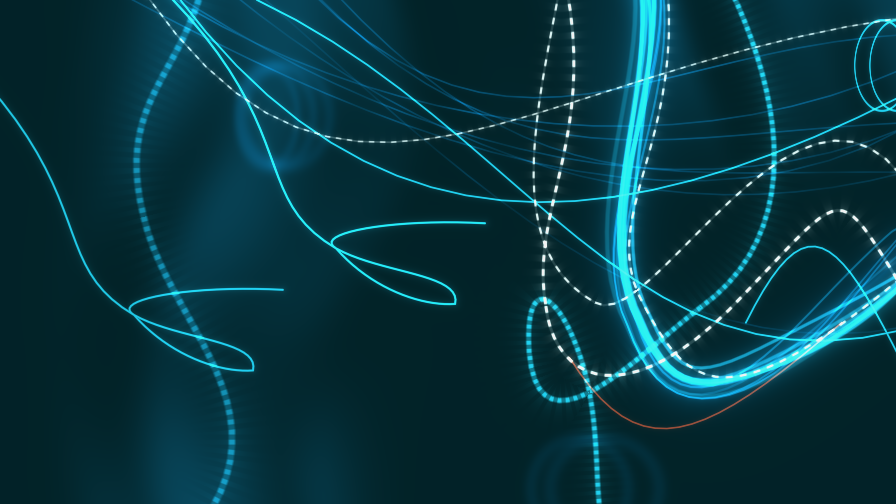
This background is drawn by a Shadertoy shader. Its source:

```glsl
// Long-exposure light trails: cyan loops, beaded ribbons and dashed white strands over dark teal haze.

float hash(vec2 p) {
    return fract(sin(dot(p, vec2(127.1, 311.7))) * 43758.5453);
}

float noise(vec2 p) {
    vec2 i = floor(p), f = fract(p);
    f = f * f * (3.0 - 2.0 * f);
    return mix(mix(hash(i), hash(i + vec2(1, 0)), f.x),
               mix(hash(i + vec2(0, 1)), hash(i + vec2(1, 1)), f.x), f.y);
}

// Cubic curve: x = signed distance, y = arc length at the nearest point
vec2 trail(vec2 p, vec2 a, vec2 b, vec2 c, vec2 d) {
    vec2 k1 = 3.0 * (b - a), k2 = 3.0 * (a - 2.0 * b + c), k3 = d - a + 3.0 * (b - c);
    vec2 best = vec2(9, 0), start = a;
    float run = 0.0;
    for (int i = 1; i <= 20; i++) {
        float t = float(i) / 20.0;
        vec2 end = a + t * (k1 + t * (k2 + t * k3));
        vec2 v = end - start, q = p - start;
        float h = clamp(dot(q, v) / dot(v, v), 0.0, 1.0);
        float dist = length(q - v * h), len = length(v);
        if (dist < abs(best.x))
            best = vec2(v.x * q.y < v.y * q.x ? -dist : dist, run + h * len);
        run += len;
        start = end;
    }
    return best;
}

vec2 nearer(vec2 a, vec2 b) {
    return abs(a.x) < abs(b.x) ? a : b;
}

// Soft-edged core with a tight glow
float stroke(float d, float w) {
    d = abs(d);
    return 1.0 - smoothstep(w * 0.4, w + 0.8 / iResolution.y, d) + 0.2 * exp(-d / (w * 3.0));
}

float dashes(float s, float period, float low) {
    return mix(low, 1.0, smoothstep(-0.5, 0.6, sin(6.2832 * s / period)));
}

void mainImage(out vec4 fragColor, in vec2 fragCoord) {
    vec2 p = fragCoord / iResolution.y;
    vec3 cyan = vec3(0.12, 0.68, 0.78), blue = vec3(0.03, 0.36, 0.58), white = vec3(0.85, 0.83, 0.80);

    // Teal haze with drawn-out vertical smoke
    float sway = 0.12 * sin(p.y * 4.0 + p.x * 2.0);
    float smoke = 0.6 * noise(vec2((p.x + sway) * 9.0, p.y * 1.6)) + 0.4 * noise(p * 3.0 + 7.0);
    float zone = exp(-pow((p.x - 0.45) / 0.3, 2.0)) + 0.8 * smoothstep(0.45, 1.1, p.y) * smoothstep(0.6, 1.3, p.x);
    vec3 col = mix(vec3(0.008, 0.135, 0.155), vec3(0.03, 0.27, 0.35), smoothstep(0.12, 0.8, smoke * zone + 0.12 * smoke));

    // Blurred ghost loops
    for (int i = 0; i < 5; i++) {
        float k = float(i);
        vec2 q = p - (i < 3 ? vec2(0.53 + 0.02 * k, 0.77) : vec2(1.0 + 0.05 * k, 0.03));
        float ring = length(q / vec2(0.06 + 0.012 * k, 0.1)) - 1.0;
        col += 0.12 * blue * exp(-ring * ring * 45.0);
    }

    // Faint fan of hair-thin strands sweeping down from the top
    for (int i = 0; i < 8; i++) {
        float h = hash(vec2(i, 3)), g = hash(vec2(i, 8));
        vec2 a = vec2(0.2 + 0.6 * h, 1.02), d = vec2(1.8, 0.3 + 0.7 * g);
        vec2 s = trail(p, a, a + vec2(0.4, -0.2 - 0.3 * h), d - vec2(0.5, 0.3 - 0.4 * h), d);
        col += (0.15 + 0.25 * g) * blue * stroke(s.x, 0.0012) * (0.4 + noise(p * 14.0));
    }

    // Blue ribbon of braided strands bent into a V
    vec2 s = nearer(trail(p, vec2(1.29, 1.02), vec2(1.31, 0.79), vec2(1.17, 0.54), vec2(1.26, 0.36)),
                    trail(p, vec2(1.26, 0.36), vec2(1.34, 0.14), vec2(1.48, 0.21), vec2(1.80, 0.50)));
    col += 0.45 * blue * exp(-abs(s.x) / 0.03);
    for (int i = 0; i < 10; i++) {
        float h = hash(vec2(i, 21)), g = hash(vec2(i, 34));
        float spread = 0.02 + 0.05 * h * smoothstep(1.2, 1.8, p.x);
        float offset = spread * sin(2.5 * p.x + 3.0 * p.y + 6.2832 * g) + 0.04 * (h - 0.4);
        col += mix(blue, cyan, g) * (0.2 + 0.5 * h) * stroke(s.x - offset, 0.0012 + 0.005 * g * g);
    }

    // Beaded ribbons: left wave, then right sweep closing in a knot
    s = nearer(trail(p, vec2(0.40, 1.02), vec2(0.35, 0.84), vec2(0.23, 0.79), vec2(0.285, 0.57)),
               trail(p, vec2(0.285, 0.57), vec2(0.33, 0.37), vec2(0.55, 0.21), vec2(0.42, -0.01)));
    col += 0.6 * mix(blue, cyan, 0.6) * stroke(s.x, 0.008) * dashes(s.y, 0.02, 0.45);
    s = nearer(trail(p, vec2(1.45, 1.02), vec2(1.55, 0.81), vec2(1.60, 0.54), vec2(1.39, 0.39)),
               trail(p, vec2(1.39, 0.39), vec2(1.27, 0.30), vec2(1.07, 0.08), vec2(1.05, 0.30)));
    s = nearer(s, trail(p, vec2(1.05, 0.30), vec2(1.04, 0.45), vec2(1.10, 0.43), vec2(1.145, 0.31)));
    s = nearer(s, trail(p, vec2(1.145, 0.31), vec2(1.19, 0.19), vec2(1.18, 0.07), vec2(1.19, -0.01)));
    col += 0.85 * cyan * stroke(s.x, 0.006) * dashes(s.y, 0.016, 0.5);

    // Dashed white strands
    s = nearer(trail(p, vec2(1.125, 1.02), vec2(1.18, 0.72), vec2(1.05, 0.58), vec2(1.083, 0.393)),
               trail(p, vec2(1.083, 0.393), vec2(1.10, 0.24), vec2(1.25, 0.17), vec2(1.48, 0.42)));
    s = nearer(s, trail(p, vec2(1.48, 0.42), vec2(1.68, 0.63), vec2(1.66, 0.64), vec2(1.79, 0.43)));
    col += white * stroke(s.x, 0.003) * dashes(s.y, 0.028, 0.15);
    s = nearer(trail(p, vec2(1.11, 1.02), vec2(1.06, 0.76), vec2(1.0, 0.50), vec2(1.18, 0.40)),
               trail(p, vec2(1.18, 0.40), vec2(1.29, 0.33), vec2(1.58, 0.92), vec2(1.79, 0.65)));
    s = nearer(s, trail(p, vec2(1.325, 1.02), vec2(1.35, 0.70), vec2(1.18, 0.56), vec2(1.28, 0.39)));
    s = nearer(s, trail(p, vec2(1.28, 0.39), vec2(1.37, 0.22), vec2(1.45, 0.17), vec2(1.79, 0.45)));
    col += 0.85 * white * stroke(s.x, 0.002) * dashes(s.y, 0.028, 0.15);

    // Long thin arcs and one ember-red thread
    s = trail(p, vec2(0.29, 1.01), vec2(0.69, 0.44), vec2(1.04, 0.86), vec2(1.79, 0.965));
    col += 0.7 * white * stroke(s.x, 0.0013) * dashes(s.y, 0.022, 0.3);
    s = nearer(trail(p, vec2(0.35, 1.01), vec2(0.74, 0.49), vec2(1.20, 0.51), vec2(1.79, 0.81)),
               trail(p, vec2(0.51, 1.0), vec2(1.04, 0.75), vec2(1.25, 0.21), vec2(1.79, 0.345)));
    s = nearer(s, trail(p, vec2(1.48, 0.36), vec2(1.60, 0.60), vec2(1.66, 0.54), vec2(1.79, 0.28)));
    col += 0.85 * cyan * stroke(s.x, 0.0014);
    s = trail(p, vec2(1.13, 0.29), vec2(1.27, 0.07), vec2(1.39, 0.12), vec2(1.67, 0.36));
    col += vec3(0.5, 0.14, 0.05) * stroke(s.x, 0.0012);

    // Twin looped squiggles
    for (int i = 0; i < 2; i++) {
        vec2 q = p - mix(vec2(0.266, 0.375), vec2(0.667, 0.507), float(i));
        s = nearer(trail(q, vec2(-0.33, 0.50), vec2(-0.07, 0.23), vec2(-0.17, 0.10), vec2(0)),
                   trail(q, vec2(0), vec2(0.07, -0.08), vec2(0.17, -0.115), vec2(0.236, -0.11)));
        s = nearer(s, trail(q, vec2(0.236, -0.11), vec2(0.25, -0.05), vec2(0.09, -0.05), vec2(0)));
        s = nearer(s, trail(q, vec2(0), vec2(-0.05, 0.03), vec2(0.11, 0.06), vec2(0.295, 0.05)));
        col += cyan * (0.8 + 0.2 * float(i)) * stroke(s.x, 0.0018);

        // Coil at the upper right edge
        float ring = length((p - vec2(1.75 + 0.03 * float(i), 0.87)) / vec2(0.6, 1.0)) - 0.09;
        col += 0.8 * cyan * stroke(ring, 0.002);
    }

    fragColor = vec4(min(col, vec3(0.95)), 1.0);
}
```
